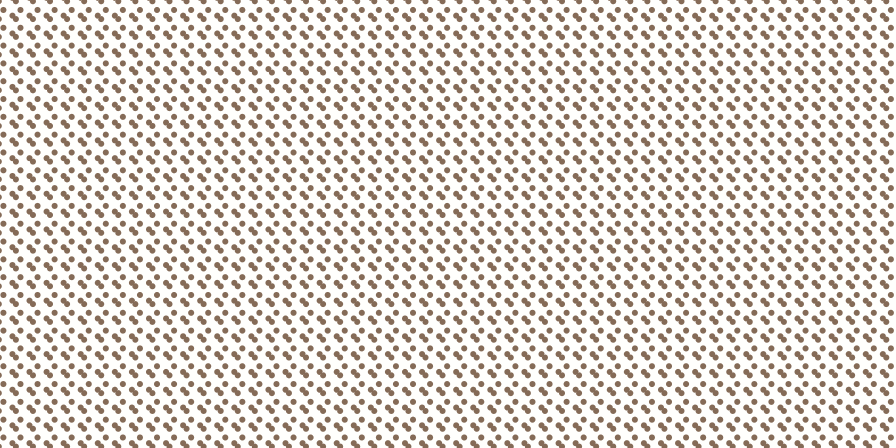
A WebGL 1 fragment shader for this pattern:

```glsl
precision highp float;

// Small brown dots on white, repeated over a fine rectangular grid.
// Each cell holds one lone dot and a slanted pair of overlapping dots,
// drawn as wrapped circle distances and blended by pixel coverage.

uniform vec2 u_resolution;

const vec3 PAPER = vec3(1.0, 1.0, 0.993);
const vec3 BROWN = vec3(0.52, 0.42, 0.34);

// Lengths are in canvas heights, with y running down from the top edge.
const vec2 CELL = vec2(2.0 / 52.5, 1.0 / 25.15);
const float DOT_RADIUS = 0.0067;

// Dot centres, as fractions of one cell.
const vec2 LONE_DOT = vec2(0.20, 0.56);
const vec2 PAIR_UPPER = vec2(0.73, 0.88);
const vec2 PAIR_LOWER = vec2(0.93, 1.07);

// Signed distance to the nearest copy of a dot repeated in every cell.
float repeatedDot(vec2 p, vec2 cell, vec2 centre, float radius) {
  vec2 offset = fract(p / cell - centre + 0.5) - 0.5;
  return length(offset * cell) - radius;
}

// Union of the lone dot and the overlapping pair.
float dotMotif(vec2 p, vec2 cell, float radius) {
  float lone = repeatedDot(p, cell, LONE_DOT, radius);
  float upper = repeatedDot(p, cell, PAIR_UPPER, radius);
  float lower = repeatedDot(p, cell, PAIR_LOWER, radius);
  return min(lone, min(upper, lower));
}

// Share of a pixel that lies inside the shape.
float coverage(float distance, float pixel) {
  return clamp(0.5 - distance / pixel, 0.0, 1.0);
}

void main() {
  float pixel = 1.0 / u_resolution.y;
  vec2 p = vec2(gl_FragCoord.x, u_resolution.y - gl_FragCoord.y) * pixel;

  float ink = coverage(dotMotif(p, CELL, DOT_RADIUS), pixel);
  gl_FragColor = vec4(mix(PAPER, BROWN, ink), 1.0);
}
```
